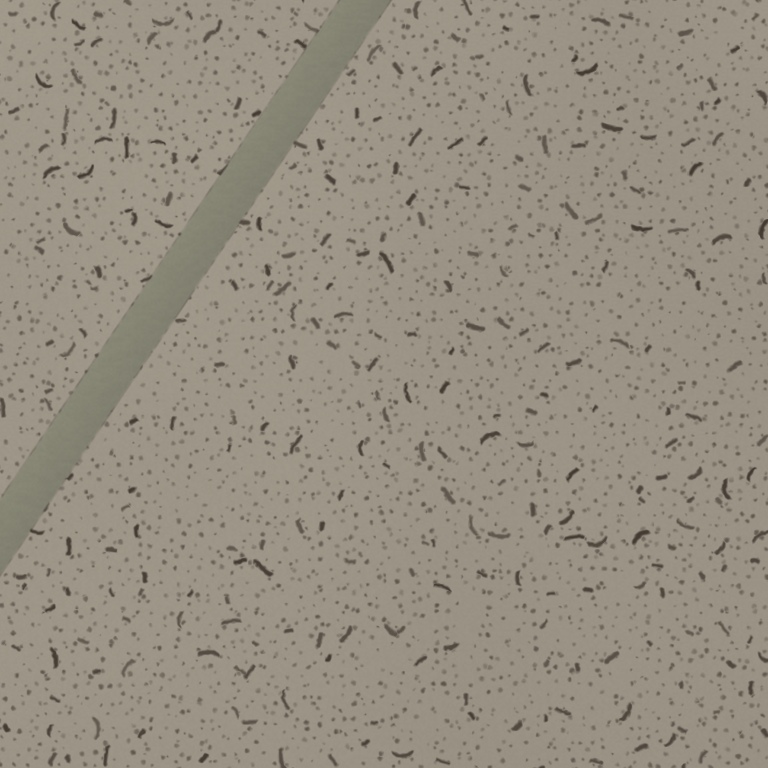
This texture is drawn by a Shadertoy shader. Its source:

```glsl
// Speckled ceiling panels with a smooth diagonal rail between them.
#define PANEL vec3(0.618, 0.588, 0.532)
#define RAIL vec3(0.518, 0.515, 0.450)
#define PIT vec3(0.250, 0.215, 0.185)
#define RAIL_NORMAL vec2(0.827, -0.562)
#define RAIL_OFFSET -0.1687
#define RAIL_HALF 0.0272
#define DOT_CELLS 68.0
#define FLECK_CELLS 25.0
#define FLECK_CHANCE 0.50
#define SOFT 0.0021

float hash(vec2 p) {
    return fract(sin(dot(p, vec2(127.1, 311.7))) * 43758.5453);
}

vec2 hash2(vec2 p) {
    return vec2(hash(p), hash(p + 57.3));
}

float noise(vec2 p) {
    vec2 i = floor(p), f = fract(p);
    f = f * f * (3.0 - 2.0 * f);
    return mix(mix(hash(i), hash(i + vec2(1, 0)), f.x),
               mix(hash(i + vec2(0, 1)), hash(i + vec2(1, 1)), f.x), f.y);
}

// Small round pits, one per jittered cell.
float dots(vec2 p) {
    vec2 cell = floor(p * DOT_CELLS);
    float ink = 0.0;
    for (int y = -1; y <= 1; y++)
    for (int x = -1; x <= 1; x++) {
        vec2 id = cell + vec2(x, y);
        vec2 center = (id + 0.5 + 0.95 * (hash2(id) - 0.5)) / DOT_CELLS;
        float size = hash(id + 19.7);
        float radius = mix(0.0010, 0.0031, size);
        float present = step(hash(id + 83.1), 0.88);
        float d = length(p - center) - radius;
        float strength = mix(0.25, 0.66, hash(id + 41.9));
        ink = max(ink, present * strength * (1.0 - smoothstep(-SOFT, SOFT, d)));
    }
    return ink;
}

// Longer curved pits, each a bent capsule in a random direction.
float flecks(vec2 p) {
    vec2 cell = floor(p * FLECK_CELLS);
    float ink = 0.0;
    for (int y = -1; y <= 1; y++)
    for (int x = -1; x <= 1; x++) {
        vec2 id = cell + vec2(x, y) + 200.0;
        vec2 center = (id - 200.0 + 0.5 + 0.9 * (hash2(id) - 0.5)) / FLECK_CELLS;
        float angle = 6.2832 * hash(id + 11.3);
        float c = cos(angle), s = sin(angle);
        vec2 q = mat2(c, -s, s, c) * (p - center);
        float size = hash(id + 29.5);
        float halfLength = mix(0.0025, 0.0125, size * size);
        q.y += 70.0 * (hash(id + 67.1) - 0.5) * q.x * q.x;
        q.x -= clamp(q.x, -halfLength, halfLength);
        float radius = mix(0.0019, 0.0032, hash(id + 37.7));
        float present = step(hash(id + 91.9), FLECK_CHANCE);
        float strength = mix(0.60, 0.98, hash(id + 53.3));
        float d = length(q) - radius;
        ink = max(ink, present * strength * (1.0 - smoothstep(-SOFT, SOFT, d)));
    }
    return ink;
}

void mainImage(out vec4 fragColor, in vec2 fragCoord) {
    vec2 uv = fragCoord / iResolution.xy;

    // Panel with soft stains and a slight falloff to the lower right.
    vec3 color = PANEL * (1.0 + 0.025 * (noise(uv * 5.0) - 0.5));
    color *= 1.01 - 0.035 * smoothstep(0.2, 1.4, uv.x + 0.6 * (1.0 - uv.y));

    // Pits, slightly displaced so that their outlines are irregular.
    vec2 wobble = vec2(noise(uv * 240.0), noise(uv * 240.0 + 31.0)) - 0.5;
    vec2 p = uv + 0.0022 * wobble;
    float ink = max(dots(p), flecks(p));
    color = mix(color, PIT, ink);

    // Rail with a thin broken shadow along both edges.
    float across = dot(uv, RAIL_NORMAL) - RAIL_OFFSET;
    float along = dot(uv, vec2(-RAIL_NORMAL.y, RAIL_NORMAL.x));
    float edge = abs(across) - RAIL_HALF;
    float shadow = 1.0 - smoothstep(0.0, 0.0035, abs(edge));
    color *= 1.0 - shadow * mix(0.04, 0.30, noise(vec2(along * 130.0, sign(across))));
    vec3 rail = RAIL * (1.0 + 0.025 * (noise(uv * vec2(90.0, 220.0)) - 0.5));
    rail *= 1.0 - 0.03 * across / RAIL_HALF;
    color = mix(rail, color, smoothstep(-SOFT, SOFT, edge));

    // Fine sensor grain.
    color += 0.014 * (noise(uv * 380.0) - 0.5);
    fragColor = vec4(color, 1.0);
}
```
